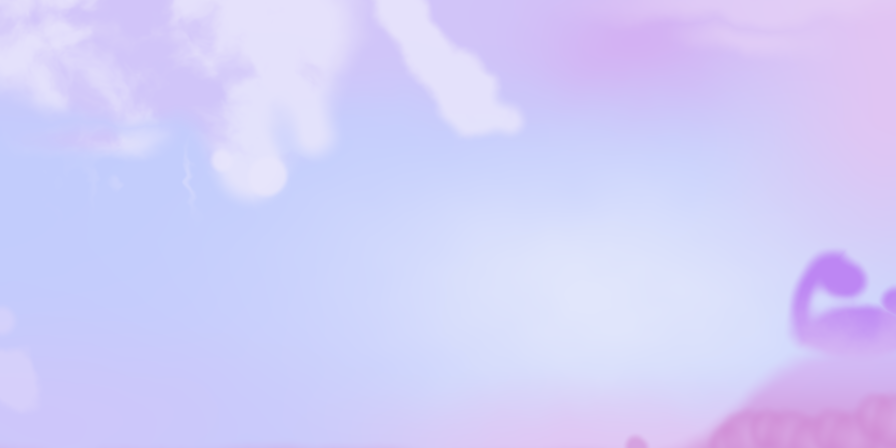
Give the GLSL for this background, as a WebGL 2 fragment shader.

```glsl
#version 300 es
precision highp float;
// Pastel sky with white smoke clouds above and violet-pink smoke at lower right.

#define WARP 0.055
#define DETAIL 7.0
#define CLOUD_SOFT 0.03
#define SMOKE_SOFT 0.014
#define HAZE 0.55
#define PUFFS 9

uniform vec2 u_resolution;
out vec4 fragColor;

const vec3 BLUE = vec3(0.76, 0.80, 0.99);
const vec3 PALE = vec3(0.88, 0.90, 0.985);
const vec3 LAVENDER = vec3(0.82, 0.77, 0.975);
const vec3 ORCHID = vec3(0.83, 0.69, 0.95);
const vec3 BLUSH = vec3(0.89, 0.77, 0.95);
const vec3 WHITE = vec3(0.91, 0.90, 0.985);
const vec3 VIOLET = vec3(0.73, 0.49, 0.95);
const vec3 ROSE = vec3(0.81, 0.54, 0.83);

float hash(vec2 p) {
  return fract(sin(dot(p, vec2(127.1, 311.7))) * 43758.5453);
}

float noise(vec2 p) {
  vec2 i = floor(p), f = fract(p);
  f = f * f * (3.0 - 2.0 * f);
  return mix(mix(hash(i), hash(i + vec2(1, 0)), f.x),
             mix(hash(i + vec2(0, 1)), hash(i + vec2(1, 1)), f.x), f.y);
}

float fbm(vec2 p) {
  float sum = 0.0, amp = 0.5;
  for (int i = 0; i < 5; i++) {
    sum += amp * noise(p);
    p = mat2(1.6, 1.2, -1.2, 1.6) * p + 3.7;
    amp *= 0.5;
  }
  return sum;
}

// Soft elliptical glow, 1 at its centre
float glow(vec2 p, vec2 c, vec2 r) {
  vec2 d = (p - c) / r;
  return exp(-dot(d, d));
}

float ellipse(vec2 p, vec2 c, vec2 r) {
  return (length((p - c) / r) - 1.0) * min(r.x, r.y);
}

float capsule(vec2 p, vec2 a, vec2 b, float r) {
  vec2 d = b - a;
  return length(p - a - d * clamp(dot(p - a, d) / dot(d, d), 0.0, 1.0)) - r;
}

float smin(float a, float b, float k) {
  float h = max(k - abs(a - b), 0.0) / k;
  return min(a, b) - 0.25 * h * h * k;
}

float cover(float d, float soft) {
  return 1.0 - smoothstep(-soft, soft, d);
}

vec3 sky(vec2 p) {
  float mist = fbm(p * vec2(3.0, 4.0) + 5.0);
  vec3 c = mix(BLUE, LAVENDER, smoothstep(0.62, 1.0, p.y));
  c = mix(c, PALE, 0.95 * glow(p, vec2(1.35, 0.33), vec2(0.62, 0.32)) * (0.7 + HAZE * mist));
  c = mix(c, LAVENDER, 0.75 * glow(p, vec2(0.1, 0.06), vec2(0.6, 0.22)));
  c = mix(c, ORCHID, 0.95 * glow(p, vec2(1.42, 0.91), vec2(0.27, 0.15)));
  c = mix(c, BLUSH, 0.9 * smoothstep(1.5, 2.0, p.x) * smoothstep(0.25, 0.75, p.y));
  c = mix(c, BLUSH, 0.85 * smoothstep(0.19, 0.0, p.y) * smoothstep(0.5, 1.3, p.x));
  return c;
}

// Upper clouds: a broad bank on the left and a diagonal plume in the middle
vec3 clouds(vec3 c, vec2 p, vec2 q) {
  float relief = fbm(q * DETAIL + 11.0);
  float bank = ellipse(q, vec2(0.36, 0.94), vec2(0.44, 0.21));
  bank = smin(bank, capsule(p, vec2(0.47, 0.84), vec2(0.56, 0.63), 0.075), 0.08);
  bank = smin(bank, capsule(p, vec2(0.67, 0.84), vec2(0.70, 0.70), 0.045), 0.06);
  bank = min(bank, ellipse(q, vec2(0.22, 0.69), vec2(0.11, 0.03)));
  float knob = min(length(p - vec2(0.595, 0.605)) - 0.043, length(p - vec2(0.495, 0.64)) - 0.022);
  float plume = capsule(q, vec2(0.90, 0.98), vec2(1.05, 0.79), 0.055);
  plume = smin(plume, capsule(p, vec2(1.03, 0.755), vec2(1.14, 0.735), 0.03), 0.05);
  float veil = min(ellipse(q, vec2(1.68, 0.905), vec2(0.10, 0.03)),
                   ellipse(q, vec2(1.72, 1.0), vec2(0.32, 0.05)));
  vec3 lit = mix(LAVENDER, WHITE, smoothstep(0.28, 0.55, relief));
  c = mix(c, LAVENDER, 0.6 * cover(ellipse(q, vec2(0.85, 0.98), vec2(0.42, 0.17)), 0.08));
  c = mix(c, lit, 0.85 * cover(bank, CLOUD_SOFT));
  c = mix(c, WHITE, 0.8 * cover(knob, 0.008));
  c = mix(c, lit, 0.85 * cover(plume, 0.018));
  c = mix(c, mix(BLUSH, WHITE, 0.4), 0.65 * cover(veil, CLOUD_SOFT));
  // Thin wisps trailing under the bank
  float wisp = abs(fbm(p * 6.0 + 2.0) - 0.48);
  c = mix(c, WHITE, 0.4 * smoothstep(0.05, 0.0, wisp) * glow(p, vec2(0.38, 0.6), vec2(0.16, 0.06)));
  // Small pale puffs at the left edge
  float side = min(length(p - vec2(0.0, 0.285)) - 0.03, ellipse(q, vec2(0.01, 0.14), vec2(0.07, 0.075)));
  return mix(c, mix(LAVENDER, WHITE, 0.5), 0.6 * cover(side, 0.012));
}

// Lower right: a curled violet head over a bank of rose puffs
vec3 smoke(vec3 c, vec2 p, vec2 q) {
  float rise = 0.24 * smoothstep(1.45, 1.88, q.x) - 0.02;
  c = mix(c, mix(ROSE, ORCHID, smoothstep(0.0, 0.2, p.y)), 0.75 * cover(q.y - rise, 0.035));
  float curl = max(abs(length((p - vec2(1.865, 0.31)) * vec2(1.0, 0.75)) - 0.078) - 0.018, p.x - 1.88);
  curl = max(curl, 0.23 - p.y);
  float head = smin(curl, ellipse(q, vec2(1.875, 0.385), vec2(0.052, 0.042)), 0.025);
  head = smin(head, ellipse(q, vec2(1.91, 0.26), vec2(0.125, 0.065)), 0.02);
  head = min(head, length(q - vec2(2.0, 0.33)) - 0.035);
  vec3 tint = mix(ORCHID, VIOLET, smoothstep(0.18, 0.36, p.y + 0.12 * (fbm(q * 12.0) - 0.5)));
  c = mix(c, tint, 0.9 * cover(head, SMOKE_SOFT) * smoothstep(0.13, 0.24, p.y));
  for (int i = 0; i < PUFFS; i++) {
    float k = float(i), t = k / float(PUFFS - 1);
    vec2 center = vec2(1.62 + 0.38 * t, 0.01 + 0.13 * t * hash(vec2(k, 4.0)));
    float r = 0.035 + 0.045 * hash(vec2(k, 9.0));
    float d = length(q - center) - r;
    float rim = smoothstep(-r, 0.0, d);
    c = mix(c, mix(BLUSH, ROSE, 0.45 + 0.55 * rim), 0.55 * cover(d, SMOKE_SOFT));
  }
  return mix(c, ROSE, 0.6 * cover(length(q - vec2(1.415, 0.005)) - 0.025, 0.01));
}

void main() {
  vec2 p = gl_FragCoord.xy / u_resolution * vec2(2.0, 1.0);
  vec2 bend = vec2(fbm(p * DETAIL), fbm(p * DETAIL + 19.0)) - 0.48;
  vec3 c = sky(p + bend * WARP);
  c = clouds(c, p + bend * 0.3 * WARP, p + bend * 2.0 * WARP);
  c = smoke(c, p + bend * 0.3 * WARP, p + bend * 0.6 * WARP);
  fragColor = vec4(c, 1.0);
}
```
